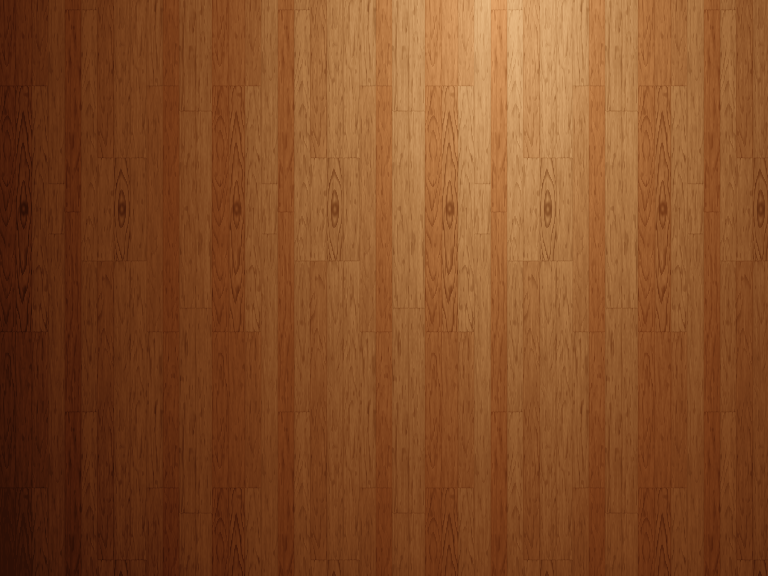
Write a WebGL 2 fragment shader that draws this texture.

```glsl
#version 300 es
precision highp float;
// Spot-lit parquet of narrow vertical boards. A tile of 13 columns repeats both
// ways; each column is cut into two boards with their own tone and ring grain.
// A light at the top sets a brightness level that is looked up in a wood ramp.
uniform vec2 u_resolution;
out vec4 fragColor;

// Lengths are in canvas heights.
const int COLUMNS = 13;
const vec2 TILE = vec2(0.3698, 0.698);
const float TILE_LEFT = -0.0015;
const float SEAM_HALF_WIDTH = 0.0003;
const float SEAM_DEPTH = 0.3;
const float RING_DEPTH = 0.85;
const float FIBRE_DEPTH = 0.5;
const float FLECK_DEPTH = 0.55;
const float KNOT_DEPTH = 1.3;
const float TONE_DEPTH = 0.65;

const vec2 LIGHT_POS = vec2(0.87, 1.02);
const vec2 LIGHT_SHAPE = vec2(1.3, 0.82);
const float LIGHT_LEVEL = 5.6;
const float LIGHT_FALLOFF = 4.5;
const vec3 RED_TINT = vec3(1.03, 0.95, 0.88);

// Depths below the top edge where the inner board of each column begins and ends.
const float JOINT_START[COLUMNS] = float[COLUMNS](0.149, 0.149, 0.149, 0.319, 0.017,
    0.017, 0.274, 0.274, 0.274, 0.149, 0.149, 0.193, 0.193);
const float JOINT_END[COLUMNS] = float[COLUMNS](0.576, 0.576, 0.576, 0.406, 0.368,
    0.453, 0.453, 0.453, 0.453, 0.576, 0.576, 0.535, 0.535);
// Brightness offsets of the inner and outer boards; negative boards are redder.
const float TONE_INNER[COLUMNS] = float[COLUMNS](-0.45, -0.3, 0.2, 0.35, -0.5,
    0.3, 0.2, 0.0, 0.1, -0.1, -0.5, 0.1, 0.2);
const float TONE_OUTER[COLUMNS] = float[COLUMNS](-0.4, -0.35, -0.2, 0.2, -0.45,
    0.1, -0.15, 0.15, 0.25, 0.1, -0.4, 0.05, 0.1);

// Wood colours from deep shade to full light.
const int SHADES = 8;
const vec3 WOOD[SHADES] = vec3[SHADES](vec3(0.17, 0.06, 0.02), vec3(0.27, 0.11, 0.04),
    vec3(0.37, 0.18, 0.07), vec3(0.46, 0.25, 0.11), vec3(0.56, 0.35, 0.18),
    vec3(0.69, 0.48, 0.28), vec3(0.82, 0.62, 0.41), vec3(0.93, 0.75, 0.54));

float hash(vec2 p) {
    vec3 q = fract(vec3(p.xyx) * 0.1031);
    q += dot(q, q.yzx + 33.33);
    return fract((q.x + q.y) * q.z);
}

float noise(vec2 p) {
    vec2 cell = floor(p), f = fract(p);
    f = f * f * (3.0 - 2.0 * f);
    return mix(mix(hash(cell), hash(cell + vec2(1, 0)), f.x),
               mix(hash(cell + vec2(0, 1)), hash(cell + vec2(1, 1)), f.x), f.y);
}

vec3 woodColour(float level) {
    float s = clamp(level + 1.0, 0.0, float(SHADES) - 1.001);
    int i = int(s);
    return mix(WOOD[i], WOOD[i + 1], fract(s));
}

// Growth rings: pointed arches around a heart, or wavering streaks.
float ringField(float across, float along, float seed, bool arched) {
    float wave = noise(vec2(across * 1.7 + seed, along * 30.0 + seed)) - 0.5;
    if (arched) {
        float sway = 0.5 * (noise(vec2(seed, along * 12.0 + 40.0)) - 0.5);
        float u = across + sway * smoothstep(0.02, 0.08, abs(along));
        float stretch = mix(16.0, 26.0, hash(vec2(seed, 3.0)));
        return length(vec2(along * stretch, 0.35)) + 1.7 * pow(abs(u), 1.5)
            + wave * smoothstep(0.0, 0.06, abs(along));
    }
    return 1.1 * across + 2.2 * noise(vec2(across * 0.6 + seed, along * 6.0 + 60.0)) + 0.4 * wave;
}

void main() {
    vec2 p = gl_FragCoord.xy / u_resolution.y;
    float pixel = 1.0 / u_resolution.y;

    // Column and position across it
    float boardWidth = TILE.x / float(COLUMNS);
    float x = mod(p.x - TILE_LEFT, TILE.x) / boardWidth;
    int column = min(int(x), COLUMNS - 1);
    float across = fract(x) * 2.0 - 1.0;

    // Board within the column and position along it
    float start = JOINT_START[column];
    float innerLength = JOINT_END[column] - start;
    float along = mod(1.0 - p.y - start, TILE.y);
    bool inner = along < innerLength;
    float boardLength = inner ? innerLength : TILE.y - innerLength;
    along -= inner ? 0.0 : innerLength;
    float tone = inner ? TONE_INNER[column] : TONE_OUTER[column];
    float seed = float(column) * 7.31 + (inner ? 3.7 : 101.9);

    // Broken rings, with a dark heart in the two knotted boards
    bool knotted = inner && (column == 1 || column == 7);
    bool arched = knotted || hash(vec2(seed, 5.0)) > 0.5;
    float heartAt = knotted ? 0.5 : mix(-0.2, 1.2, hash(vec2(seed, 11.0)));
    float fromHeart = along - heartAt * boardLength;
    float field = ringField(across, fromHeart, seed, arched);
    float phase = fract(field);
    float ring = smoothstep(0.55, 0.9, phase) * (1.0 - smoothstep(0.92, 1.0, phase));
    ring = mix(0.18, ring, clamp(1.4 - 1.5 * fwidth(field), 0.0, 1.0));
    float broken = smoothstep(0.2, 0.7, noise(vec2(across * 2.0 + seed, along * 35.0)));
    float strength = knotted ? 1.15 : mix(0.25, 0.85, hash(vec2(seed, 9.0))) * broken;
    float heartRadius = length(vec2(across * 2.2, fromHeart * 75.0));
    float knot = knotted ? exp(-pow(heartRadius - 0.6, 2.0) * 6.0) : 0.0;

    // Fine fibres and short dark pores
    vec2 fibrePos = vec2(across * boardWidth * 0.5 + seed, along);
    float fibre = noise(fibrePos * vec2(420.0, 30.0)) + 0.5 * noise(fibrePos * vec2(700.0, 200.0)) - 0.75;
    float fleck = smoothstep(0.75, 0.95, noise(fibrePos * vec2(380.0, 65.0) + 17.0));

    // Seams between boards
    float seamDistance = min((1.0 - abs(across)) * 0.5 * boardWidth, min(along, boardLength - along));
    float seam = 1.0 - smoothstep(SEAM_HALF_WIDTH, SEAM_HALF_WIDTH + pixel, seamDistance);

    // Light level and final colour
    float level = LIGHT_LEVEL - LIGHT_FALLOFF * length((p - LIGHT_POS) * LIGHT_SHAPE);
    level += TONE_DEPTH * tone + FIBRE_DEPTH * fibre - RING_DEPTH * strength * ring;
    level -= FLECK_DEPTH * fleck + SEAM_DEPTH * seam + KNOT_DEPTH * knot;
    vec3 colour = woodColour(level) * mix(vec3(1.0), RED_TINT, clamp(-tone * 1.8, 0.0, 1.0));
    fragColor = vec4(colour, 1.0);
}
```
